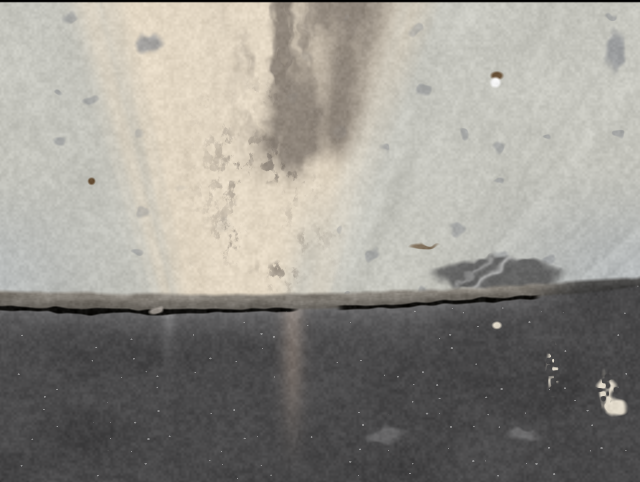
Reproduce this texture procedurally as a Shadertoy shader.

```glsl
// A weathered pale wall meeting a dark floor along a curved, cracked seam.
// Stains fan out from the seam; value noise makes grain and grime,
// and hashed cells scatter the chips and specks.

#define GRAY vec3(.765, .765, .735)
#define BEIGE vec3(.895, .845, .765)
#define BLUE vec3(.69, .71, .725)
#define STAIN vec3(.5, .465, .43)
#define LIP vec3(.5, .48, .45)
#define FLOOR vec3(.275, .273, .277)
#define FAN_SPREAD 1.7
#define GRAIN .045

float hash(vec2 p) {
    vec3 q = fract(p.xyx * .1031);
    q += dot(q, q.yzx + 33.33);
    return fract((q.x + q.y) * q.z);
}

float noise(vec2 p) {
    vec2 i = floor(p), f = fract(p);
    f = f * f * (3. - 2. * f);
    return mix(mix(hash(i), hash(i + vec2(1, 0)), f.x),
               mix(hash(i + vec2(0, 1)), hash(i + 1.), f.x), f.y);
}

float fbm(vec2 p) {
    float sum = 0., amp = .53;
    for (int i = 0; i < 4; i++) {
        sum += amp * noise(p);
        p = mat2(1.6, 1.2, -1.2, 1.6) * p + 7.3;
        amp *= .5;
    }
    return sum;
}

// Soft ellipse: center x, y and radii w, h
float blob(vec2 p, float x, float y, float w, float h) {
    return 1. - smoothstep(.6, 1.4, length((p - vec2(x, y)) / vec2(w, h)));
}

// One random spot in a share of the grid cells
float scatter(vec2 p, float share, float r) {
    vec2 id = floor(p);
    r *= mix(.4, 1., hash(id + 71.));
    float x = .25 + .5 * hash(id + 11.), y = .25 + .5 * hash(id + 37.);
    return blob(fract(p), x, y, 1.3 * r, r) * step(hash(id + 5.), share);
}

float band(float x, float a, float b, float s) {
    return smoothstep(a - s, a + s, x) * smoothstep(b + s, b - s, x);
}

float bell(float x, float w) { return exp(-x * x / (w * w)); }

void tint(inout vec3 c, vec3 paint, float m) { c = mix(c, paint, m); }

vec3 wall(vec2 p, vec2 rough) {
    float f = (p.x - .5) / (1. + FAN_SPREAD * (p.y - .39));
    float rays = mix(noise(vec2(f * 38., p.y * 2.)), noise(vec2(f * 95., p.y * 3.)), .4) - .5;
    float cloud = fbm(p * 7.) - .5;

    // Gray sides, bluish low corners, beige fan
    vec3 c = GRAY + .07 * cloud;
    float low = 1. - smoothstep(.4, .68, p.y);
    tint(c, BLUE, .8 * low * smoothstep(.25, .75, abs(p.x - .6)));
    float fan = band(f + .05 * rays, -.15, .17, .055);
    tint(c, BEIGE, max(.93 * fan, .6 * bell(f + .155, .018)));
    tint(c, GRAY, .7 * bell(f - .125, .035) * low);
    c += rays * mix(.035, .075, smoothstep(.1, .24, f));

    // Grime: ragged column, slanted smear, peppering
    float grime = fbm(rough * vec2(24, 9));
    float column = bell(p.x - .585, .085) * smoothstep(.58, .78, p.y);
    column *= smoothstep(.32, .72, grime);
    column += .65 * blob(rough, .605, .745, .055, .11);
    float smear = bell(f - .122, .032) + .5 * band(f, .045, .15, .02);
    smear *= smoothstep(.64, .73, p.y) * (.35 + .45 * grime);
    tint(c, STAIN, min(column * .85 + smear, .85));
    float pepper = smoothstep(.5, .7, fbm(p * vec2(75, 55)));
    pepper *= smoothstep(.35, .65, fbm(p * vec2(17, 12) + 4.));
    tint(c, STAIN, .75 * pepper * bell(p.x - .55, .1) * band(p.y, .41, .82, .04));

    // Chips and spots
    float chips = .5 * scatter(rough * 12., .22, .14) * (1. - .8 * fan);
    chips += .7 * blob(rough, .31, .91, .024, .02);
    chips += .7 * blob(rough, 1.276, .892, .018, .037);
    tint(c, vec3(.53, .54, .56), chips);
    float rust = blob(p, 1.031, .843, .012, .008) + blob(p, .19, .624, .007, .007);
    rust += .7 * blob(rough, .882, .489, .027, .006);
    tint(c, vec3(.4, .31, .21), rust);
    tint(c, vec3(.97), blob(p, 1.028, .829, .01, .01));

    // Dark scrape with pale diagonal scratches
    vec2 q = rough - vec2(1.035, .43);
    float d = q.x * .6 - q.y * .8;
    float scratch = bell(d + .011, .006) + .6 * bell(d + .034, .004);
    float scrape = smoothstep(1.15, .85, length(q / vec2(.128, .035)));
    return mix(c, vec3(.35 + .27 * scratch + .1 * cloud), .92 * scrape);
}

vec3 ground(vec2 p, vec2 rough, float depth) {
    vec3 c = FLOOR + .09 * (fbm(p * vec2(6, 11)) - .5);
    // Glow and runs below the seam, then pale smears
    c += .14 * exp(-depth / .035) * smoothstep(1.25, 1.05, p.x);
    c += vec3(.17, .14, .115) * bell(p.x - .607, .023) * smoothstep(.36, .08, depth);
    c += .14 * bell(p.x - .35, .013) * exp(-depth / .07);
    c += .13 * blob(rough, .8, .098, .032, .014);
    c += .13 * blob(rough, 1.083, .095, .032, .012);
    // Dust and white splashes
    tint(c, vec3(.72), .65 * scatter(p * 38., .16, .075));
    float crumb = noise(p * 115.);
    float splash = blob(rough, 1.258, .187, .015, .034) * smoothstep(.3, .6, crumb);
    splash += blob(p, 1.147, .235, .012, .045) * smoothstep(.62, .8, crumb);
    splash += blob(rough, 1.274, .155, .019, .016) + blob(p, 1.031, .325, .009, .007);
    return mix(c, vec3(.88, .85, .79), min(splash, 1.));
}

void mainImage(out vec4 fragColor, in vec2 fragCoord) {
    vec2 p = fragCoord / iResolution.y;
    float aa = 1. / iResolution.y;
    vec2 rough = p + .016 * (vec2(noise(p * 55.), noise(p * 55. + 19.)) - .5);
    float wobble = .005 * (noise(vec2(p.x * 38., 2)) - .5);
    float seam = .353 + .053 * pow(abs(p.x - .33), 2.) + wobble;
    float edge = .389 + .045 * pow(abs(p.x - .45), 2.) - wobble;

    // Floor, lip and wall from the bottom up
    vec3 lip = LIP + .2 * (fbm(p * vec2(20, 70)) - .5);
    tint(lip, vec3(.25), .85 * smoothstep(1.08, 1.22, p.x));
    lip *= mix(.8, 1.06, smoothstep(seam, edge, p.y));
    vec3 c = ground(p, rough, max(seam - p.y, 0.));
    tint(c, lip, smoothstep(-.004, .004, p.y - seam));
    tint(c, wall(p, rough), smoothstep(-.005, .006, p.y - edge));

    // Broken black gap and a pale lump
    float open = band(p.x, -.1, .612, .012) + band(p.x, .705, 1.115, .012);
    float thick = mix(.0055, .0035, smoothstep(.2, .5, p.x));
    thick *= .45 + .9 * noise(vec2(p.x * 42., 5));
    open *= smoothstep(thick + 1.5 * aa, thick - aa, abs(p.y - seam));
    tint(c, vec3(.045, .042, .035), open);
    tint(c, vec3(.7, .67, .64), .8 * blob(rough, .325, .352, .013, .01));

    // Fine grain and thin black top border
    c += GRAIN * (noise(p * 190.) + noise(p * 90.) - 1.);
    c *= smoothstep(.9955 + aa, .9955 - aa, p.y);
    fragColor = vec4(clamp(c, 0., 1.), 1);
}
```
